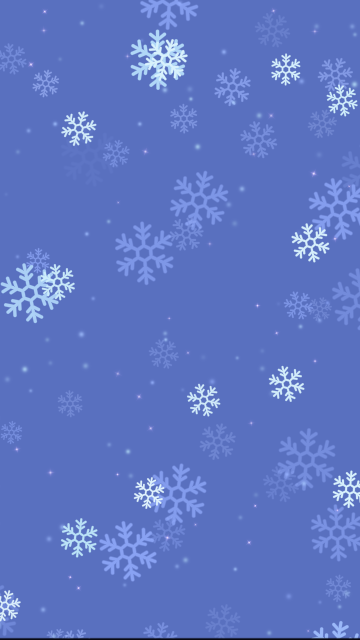
Reproduce this pattern procedurally as a WebGL 2 fragment shader.

```glsl
#version 300 es
precision highp float;

uniform vec2 u_resolution;
out vec4 outColor;

const vec3 SKY = vec3(0.35, 0.44, 0.75);
const vec3 PERIWINKLE = vec3(0.58, 0.68, 1.0);
const vec3 LAVENDER = vec3(0.64, 0.72, 0.97);
const vec3 ICE = vec3(0.74, 0.91, 0.98);
const vec3 WHITE = vec3(1.0);
const vec3 VIOLET = vec3(0.76, 0.66, 1.0);
const vec3 SHADOW = vec3(0.03, 0.04, 0.08);

float hash(float n) {
    return fract(sin(n * 127.1) * 43758.5453);
}

// Evenly spread sequence with jitter, slightly overlapping the borders
vec2 scatter(float index, float seed, vec2 area) {
    vec2 offset = vec2(hash(seed), hash(seed + 0.37));
    vec2 jitter = vec2(hash(index + seed * 3.1), hash(index + seed * 5.3));
    vec2 spot = fract(index * vec2(0.7549, 0.5698) + offset + 0.22 * jitter);
    return (spot * 1.06 - 0.03) * area;
}

mat2 rotation(float angle) {
    float c = cos(angle), s = sin(angle);
    return mat2(c, s, -s, c);
}

float segment(vec2 p, vec2 a, vec2 b) {
    vec2 d = b - a;
    float t = clamp(dot(p - a, d) / dot(d, d), 0.0, 1.0);
    return length(p - a - t * d);
}

// Six-armed flake of unit radius with a hollow hexagonal core
float snowflake(vec2 p) {
    const float SECTOR = 1.0471976;
    float angle = atan(p.y, p.x + 1e-6);
    angle = abs(angle - SECTOR * round(angle / SECTOR));
    vec2 q = length(p) * vec2(cos(angle), sin(angle));
    float arm = segment(q, vec2(0.24, 0.0), vec2(0.94, 0.0));
    float core = segment(q, vec2(0.24, 0.0), vec2(0.18, 0.104));
    float innerBarb = segment(q, vec2(0.44, 0.0), vec2(0.58, 0.18));
    float outerBarb = segment(q, vec2(0.66, 0.0), vec2(0.84, 0.23));
    return min(min(arm, core), min(innerBarb, outerBarb)) - 0.056;
}

// Ranges hold the smallest and largest value across the layer
vec3 flakeLayer(vec3 color, vec2 p, vec2 area, float seed, int count,
                vec2 sizeRange, vec2 opacityRange, vec3 tintA, vec3 tintB, float blur) {
    for (int i = 0; i < count; i++) {
        float id = float(i) + seed * 17.0;
        float size = mix(sizeRange.x, sizeRange.y, hash(id + 0.11));
        vec2 q = p - scatter(float(i), seed, area);
        if (length(q) > size * 1.2) continue;
        float tilt = 1.5708 + (hash(id + 0.23) - 0.5) * 0.8;
        float d = snowflake(rotation(tilt) * q / size) * size;
        float cover = 1.0 - smoothstep(-blur, blur, d);
        float opacity = mix(opacityRange.x, opacityRange.y, hash(id + 0.41));
        color = mix(color, mix(tintA, tintB, hash(id + 0.59)), cover * opacity);
    }
    return color;
}

// Soft round specks of drifting snow
vec3 speckLayer(vec3 color, vec2 p, vec2 area, float seed, int count) {
    for (int i = 0; i < count; i++) {
        float id = float(i) + seed * 17.0;
        float size = mix(0.0045, 0.0075, hash(id + 0.13));
        float r = length(p - scatter(float(i), seed, area)) / size;
        float glow = exp(-r * r) * mix(0.12, 0.8, hash(id + 0.31));
        color = mix(color, mix(PERIWINKLE, ICE, hash(id + 0.47)), glow);
    }
    return color;
}

// Four-pointed glints with a bright heart and violet halo
vec3 glintLayer(vec3 color, vec2 p, vec2 area, float seed, int count) {
    for (int i = 0; i < count; i++) {
        float id = float(i) + seed * 17.0;
        float size = mix(0.006, 0.011, hash(id + 0.17));
        vec2 q = (p - scatter(float(i), seed, area)) / size;
        q = rotation(hash(id + 0.29) * 1.57) * q;
        float r2 = dot(q, q);
        float rays = exp(-9.0 * abs(q.x * q.y) - 1.5 * r2);
        float strength = mix(0.35, 0.95, hash(id + 0.43));
        color = mix(color, VIOLET, strength * (0.65 * rays + 0.25 * exp(-2.0 * r2)));
        color = mix(color, WHITE, strength * 0.8 * exp(-14.0 * r2));
    }
    return color;
}

void main() {
    // Canvas width is one unit
    vec2 p = gl_FragCoord.xy / u_resolution.x;
    vec2 area = vec2(1.0, u_resolution.y / u_resolution.x);
    float blur = max(0.75 / u_resolution.x, 0.0018);

    // Distant flakes first, bright ones on top
    vec3 color = SKY;
    color = flakeLayer(color, p, area, 2.0, 12, vec2(0.076, 0.09),
                       vec2(0.06, 0.85), PERIWINKLE, PERIWINKLE, blur * 1.3);
    color = flakeLayer(color, p, area, 5.0, 24, vec2(0.032, 0.054),
                       vec2(0.2, 0.7), PERIWINKLE, LAVENDER, blur);
    color = speckLayer(color, p, area, 7.0, 85);
    color = glintLayer(color, p, area, 11.0, 42);
    color = flakeLayer(color, p, area, 13.0, 3, vec2(0.078, 0.086),
                       vec2(0.8, 1.0), PERIWINKLE, ICE, blur);
    color = flakeLayer(color, p, area, 19.0, 12, vec2(0.043, 0.061),
                       vec2(0.94, 1.0), ICE, WHITE, blur);

    // Thin dark strip along the lower edge
    color = mix(SHADOW, color, smoothstep(0.002, 0.008, p.y));
    outColor = vec4(color, 1.0);
}
```
